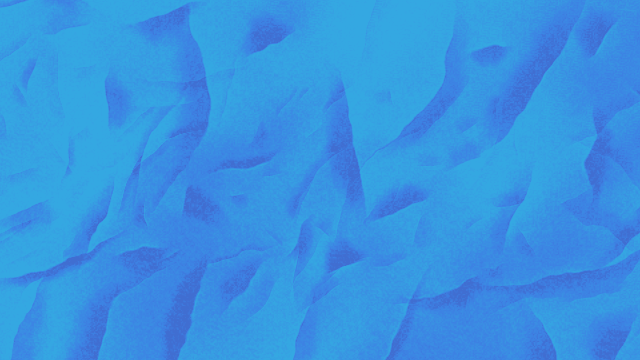
Write a Shadertoy shader that draws this texture.

```glsl
float hash(vec2 p) {
    return fract(sin(dot(p, vec2(127.1, 311.7))) * 43758.5);
}

float noise(vec2 p) {
    vec2 cell = floor(p), f = fract(p);
    f = f * f * (3.0 - 2.0 * f);
    float low = mix(hash(cell), hash(cell + vec2(1, 0)), f.x);
    float high = mix(hash(cell + vec2(0, 1)), hash(cell + vec2(1, 1)), f.x);
    return mix(low, high, f.y);
}

vec2 warp(vec2 p) {
    return vec2(noise(p), noise(p + 37.0)) - 0.5;
}

mat2 rotation(float angle) {
    float c = cos(angle), s = sin(angle);
    return mat2(c, -s, s, c);
}

// One fold: a shaded face with a crisp edge, a lit face behind it, a thin crease
float fold(vec2 p, float id, float wear) {
    vec2 centre = fract(id * vec2(0.7549, 0.5698) + 0.31);
    centre = vec2(pow(centre.x, 1.2) * 1.95 - 0.08, centre.y * 1.2 - 0.1);
    float size = hash(vec2(id, 1.0));
    float halfLength = mix(0.07, 0.38, size * size);
    float angle = 0.7 + 1.2 * (hash(vec2(id, 2.0)) - 0.5);
    if (hash(vec2(id, 3.0)) > 0.8) angle += 1.2;

    vec2 q = rotation(angle) * (p - centre);
    q.y += (hash(vec2(id, 4.0)) - 0.5) * 1.4 * q.x * q.x;
    if (hash(vec2(id, 5.0)) > 0.72) q.y = -q.y;

    float taper = 1.0 - smoothstep(0.25, 1.0, abs(q.x) / halfLength);
    float width = mix(0.025, 0.13, hash(vec2(id, 6.0))) * (0.3 + 0.7 * taper);
    float side = smoothstep(-0.003, 0.003, q.y);
    float shaded = side * (1.0 - smoothstep(0.3 * width, width, q.y));
    float lit = (1.0 - side) * exp(min(q.y, 0.0) / (0.7 * width));
    float highlight = exp(-abs(q.y + 0.004) / 0.002);
    float crease = exp(-abs(q.y - 0.003) / 0.002);

    float depth = mix(0.25, 0.6, hash(vec2(id, 7.0)));
    return taper * (0.2 * lit - depth * shaded
        + wear * (0.3 * highlight - 0.22 * crease));
}

void mainImage(out vec4 fragColor, in vec2 fragCoord) {
    vec2 p = fragCoord / iResolution.y;
    vec2 paper = p + 0.07 * warp(p * 4.0) + 0.025 * warp(p * 13.0)
        + 0.008 * warp(p * 40.0);

    // Broad undulation, stretched along the main fold direction
    vec2 slope = rotation(0.7) * paper;
    float tone = 0.61 + 0.75 * (noise(slope * vec2(2.2, 4.0) + 5.0) - 0.5)
        + 0.32 * (noise(slope * vec2(5.0, 9.0) + 19.0) - 0.5);

    // Large folds
    float wear = smoothstep(0.2, 0.8, noise(p * 18.0));
    for (int i = 0; i < 46; i++) {
        tone += fold(paper, float(i), wear);
    }

    // Small wrinkles
    for (int i = 0; i < 40; i++) {
        tone += 0.5 * fold(paper * 1.9 - vec2(0.0, 0.45), float(i) + 80.0, wear);
        tone += 0.4 * fold(paper * 1.9 - vec2(1.6, 0.4), float(i) + 150.0, wear);
    }
    tone = 0.5 + 0.5 * tanh(2.1 * (tone - 0.5));

    // Paper fibre and grain
    tone += 0.11 * (noise(p * 110.0) - 0.5) + 0.25 * (noise(p * 270.0) - 0.5);
    tone = clamp(tone, 0.0, 1.0);

    vec3 shadowBlue = vec3(0.25, 0.43, 0.82);
    vec3 middleBlue = vec3(0.24, 0.5, 0.89);
    vec3 lightBlue = vec3(0.205, 0.66, 0.885);
    vec3 colour = mix(shadowBlue, middleBlue, smoothstep(0.0, 0.28, tone));
    colour = mix(colour, lightBlue, smoothstep(0.12, 0.95, tone));
    fragColor = vec4(colour, 1.0);
}
```
